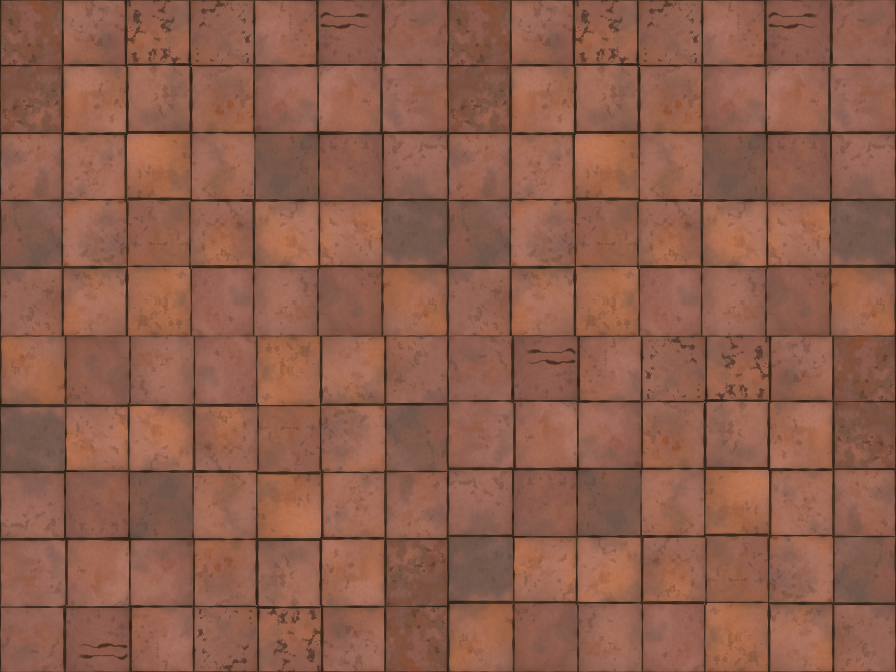
This texture is drawn by a Shadertoy shader. Its source:

```glsl
// Worn terracotta floor: a 7 by 5 panel of square tiles, repeated and turned over four quarters

const vec2 PANEL = vec2(7.0, 5.0);

const vec3 MAUVE  = vec3(0.560, 0.365, 0.312);
const vec3 ORANGE = vec3(0.685, 0.430, 0.300);
const vec3 PINK   = vec3(0.635, 0.435, 0.378);
const vec3 SMOKE  = vec3(0.410, 0.325, 0.290);
const vec3 RUST   = vec3(0.540, 0.285, 0.165);
const vec3 SOOT   = vec3(0.290, 0.195, 0.155);
const vec3 GROUT  = vec3(0.190, 0.135, 0.085);

float hash(vec2 p) {
    p = fract(p * vec2(0.1031, 0.1137));
    p += dot(p, p.yx + 33.33);
    return fract((p.x + p.y) * p.x * 17.31);
}

float noise(vec2 p) {
    vec2 i = floor(p), f = fract(p);
    f = f * f * (3.0 - 2.0 * f);
    return mix(mix(hash(i), hash(i + vec2(1, 0)), f.x),
               mix(hash(i + vec2(0, 1)), hash(i + vec2(1, 1)), f.x), f.y);
}

float fbm(vec2 p) {
    float sum = 0.0, amp = 0.53;
    for (int i = 0; i < 4; i++) {
        sum += amp * noise(p);
        p = mat2(0.8, 0.6, -0.6, 0.8) * p * 2.03 + 37.1;
        amp *= 0.5;
    }
    return sum;
}

// 1 inside the chosen tile, 0 elsewhere
float only(vec2 cell, float column, float row) {
    return 1.0 - step(0.5, distance(cell, vec2(column, row)));
}

float blob(vec2 p, vec2 centre, float radius) {
    vec2 d = (p - centre) / radius;
    return exp(-dot(d, d));
}

// Sideways drift of one joint; panel borders stay straight
float drift(float edge, float lane, float count, float seed) {
    float inner = min(1.0, max(0.0, edge * (count - edge)));
    return inner * (0.03 * (hash(vec2(edge + seed, lane * 3.0 + seed)) - 0.5) - 0.025);
}

// Joint coverage from the distance to its centre line
float joint(float d, float halfWidth, float pixel) {
    return 1.0 - smoothstep(halfWidth - 0.6 * pixel, halfWidth + 0.6 * pixel, d);
}

// Broken horizontal crack at height y of a tile
float crack(vec2 f, float y, float seed) {
    float wander = 0.10 * (fbm(vec2(f.x * 6.0, seed)) - 0.5);
    float width = 0.022 * smoothstep(0.35, 0.75, noise(vec2(f.x * 13.0, seed + 5.0)));
    float span = smoothstep(0.02, 0.08, f.x) * (1.0 - smoothstep(0.65, 0.85, f.x));
    return span * (1.0 - smoothstep(width - 0.01, width + 0.02, abs(f.y - y - wander)));
}

vec3 tileColor(vec2 cell, vec2 f) {
    vec2 t = f + cell * 3.7 + 11.0;
    float cloud = fbm(t * 1.9);
    float fine = fbm(t * 8.0 + 40.0);
    float tone = hash(cell + 61.0);

    // Firing tone: warm regions of the panel, paler and duller tiles between
    float warm = blob(cell, vec2(2.0, 1.2), 1.6) + blob(cell, vec2(1.5, 4.0), 1.1)
               + blob(cell, vec2(6.0, 4.3), 0.8) + blob(cell, vec2(4.4, 3.0), 0.9);
    warm = clamp(0.9 * warm + 0.5 * (tone - 0.4) + 1.1 * (cloud - 0.5), 0.0, 1.0);
    vec3 color = mix(MAUVE, ORANGE, warm);
    color = mix(color, PINK, 0.7 * smoothstep(0.4, 0.7, fbm(t * 1.5 + 23.0) + 0.3 * (tone - 0.5)));
    color *= 0.93 + 0.12 * hash(cell + 29.0) + 0.18 * (noise(t * 1.6 + 57.0) - 0.5);

    // Rust bloom and grey smudges
    vec2 centre = 0.5 + 0.35 * (vec2(tone, hash(cell + 83.0)) - 0.5);
    float rust = blob(f, centre, 0.28) * smoothstep(0.45, 0.7, fine);
    color = mix(color, RUST, rust * (0.35 + 0.35 * only(cell, 3.0, 1.0)));
    float smoky = only(cell, 4.0, 2.0) + 0.8 * only(cell, 0.0, 3.0) + 1.2 * only(cell, 6.0, 3.0);
    float smudge = smoothstep(0.5, 0.8, fbm(t * 2.4 + 71.0));
    color = mix(color, SMOKE, clamp(0.4 * smudge + 0.65 * smoky * smoothstep(0.25, 0.65, cloud), 0.0, 0.85));

    // Heavily mottled, pitted and cracked tiles
    float mottled = only(cell, 0.0, 0.0) + only(cell, 0.0, 1.0);
    color = mix(color, mix(RUST, SMOKE, cloud), 0.75 * mottled * smoothstep(0.3, 0.6, fine));
    float pitted = only(cell, 2.0, 0.0) + only(cell, 3.0, 0.0) + 0.6 * mottled;
    float patchy = smoothstep(0.48, 0.62, fbm(t * 3.0 + 130.0) + 0.04 * pitted);
    float pits = smoothstep(0.56, 0.72, fbm(t * 13.0 + 17.0)) * patchy;
    color = mix(color, SOOT, pits * (0.25 + 0.5 * pitted));
    float cracks = max(crack(f, 0.24, 2.5), crack(f, 0.40, 9.5));
    color = mix(color, GROUT, 0.75 * only(cell, 5.0, 0.0) * cracks);

    // Fine grain
    return color * (0.975 + 0.05 * noise(t * 27.0));
}

void mainImage(out vec4 fragColor, in vec2 fragCoord) {
    vec2 grid = 2.0 * PANEL;
    vec2 g = fragCoord / iResolution.xy * grid;
    g.y = grid.y - g.y;
    vec2 pixel = grid / iResolution.xy;

    // Lower panels are mirrored; the left one is also upside down
    vec2 p = mod(g, PANEL);
    if (g.y > PANEL.y) {
        p.x = PANEL.x - p.x;
        if (g.x < PANEL.x) p.y = PANEL.y - p.y;
    }

    // Shift every joint a little, then find the tile between joints
    vec2 edge = floor(p + 0.5), lane = floor(p);
    vec2 q = p - vec2(drift(edge.x, lane.y, PANEL.x, 3.0), drift(edge.y, lane.x, PANEL.y, 19.0));
    vec2 cell = clamp(floor(q), vec2(0.0), PANEL - 1.0);
    vec2 d = abs(q - edge);
    vec3 color = tileColor(cell, q - cell);

    // Uneven joints, thin at the panel's top and bottom
    float chip = 0.012 * (noise(p * 7.0 + 31.0) - 0.5);
    vec2 width = 0.009 + chip + 0.013 * vec2(hash(vec2(edge.x, lane.y) + 7.0), hash(vec2(edge.y, lane.x) + 47.0));
    width.y *= mod(edge.y, PANEL.y) < 0.5 ? 0.45 : 1.0;
    float gap = max(joint(d.x, width.x, pixel.x), joint(d.y, width.y, pixel.y));

    // Grimy rims and corners
    float rim = exp(-20.0 * min(d.x, d.y)) * noise(p * 7.0 + 5.0) + 0.6 * exp(-14.0 * length(d));
    color = mix(color, SOOT, 0.45 * clamp(rim, 0.0, 1.0));
    color = mix(color, GROUT * (0.75 + 0.6 * noise(p * 6.0)), 0.9 * gap);
    fragColor = vec4(color, 1.0);
}
```
